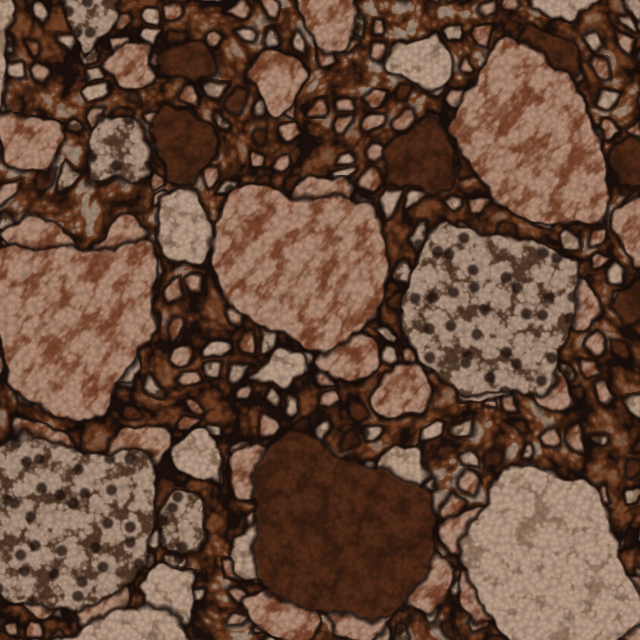
Write a Shadertoy shader that draws this texture.

```glsl
// Thin section of a clastic rock: angular pale and pink grains in a dark brown matrix.
// Three sizes of Voronoi-bounded polygons lie over a cellular-noise ground;
// each grain is filled by kind: speckled, dull, pink with cleavage, or pale.

#define BIG_CELLS 2.9
#define MID_CELLS 8.5
#define SMALL_CELLS 23.0
#define JITTER 0.55
#define GAP 0.035
#define RIM 0.010
#define SOFT 0.0035
#define CLEAVAGE_ANGLE 0.9
#define BLACK vec3(0.10, 0.055, 0.04)
#define UMBER vec3(0.25, 0.13, 0.07)
#define RUST vec3(0.40, 0.225, 0.125)
#define CREAM vec3(0.64, 0.54, 0.465)

float hash1(vec2 p) {
    vec3 q = fract(p.xyx * 0.1031);
    q += dot(q, q.yzx + 33.33);
    return fract((q.x + q.y) * q.z);
}

vec2 hash2(vec2 p) {
    return vec2(hash1(p), hash1(p + 57.3));
}

// Distance to the nearest scattered point
float cells(vec2 p) {
    vec2 base = floor(p);
    float nearest = 9.0;
    for (int y = -1; y <= 1; y++)
    for (int x = -1; x <= 1; x++) {
        vec2 id = base + vec2(x, y);
        nearest = min(nearest, length(id + hash2(id) - p));
    }
    return nearest;
}

// Three octaves of cellular noise, spread to 0..1
float mottle(vec2 p) {
    float n = 0.5 * cells(p) + 0.3 * cells(p * 2.1 + 7.0) + 0.2 * cells(p * 4.3 + 19.0);
    return smoothstep(0.70, 0.22, n);
}

vec2 waves(vec2 p) {
    return vec2(sin(p.y + 1.3 * sin(p.x * 0.7)), sin(p.x * 1.1 + 1.7 * sin(p.y * 0.8)));
}

float smoothMax(float a, float b, float k) {
    float h = max(k - abs(a - b), 0.0) / k;
    return max(a, b) + 0.25 * h * h * k;
}

// Signed distance to the local grain in x, its cell id in yz
vec3 grainLayer(vec2 p, float scale) {
    p *= scale;
    vec2 base = floor(p), toCenter = vec2(9.0), grainId = base;
    for (int y = -1; y <= 1; y++)
    for (int x = -1; x <= 1; x++) {
        vec2 id = base + vec2(x, y);
        vec2 r = id + 0.5 + JITTER * (hash2(id + scale) - 0.5) - p;
        if (dot(r, r) < dot(toCenter, toCenter)) { toCenter = r; grainId = id; }
    }
    // Border with the neighbouring cells
    float border = 9.0;
    for (int y = -2; y <= 2; y++)
    for (int x = -2; x <= 2; x++) {
        vec2 id = base + vec2(x, y);
        vec2 r = id + 0.5 + JITTER * (hash2(id + scale) - 0.5) - p;
        vec2 across = r - toCenter;
        if (dot(across, across) > 0.0001)
            border = min(border, dot(0.5 * (r + toCenter), normalize(across)));
    }
    // Irregular six-sided outline
    float size = mix(0.31, 0.46, hash1(grainId + scale + 4.0));
    float outline = -9.0;
    for (int k = 0; k < 6; k++) {
        vec2 h = hash2(grainId + scale + 3.7 * float(k));
        float a = 6.2832 * (float(k) + 0.7 * h.x) / 6.0;
        float face = dot(-toCenter, vec2(cos(a), sin(a))) - size * (0.7 + 0.6 * h.y);
        outline = smoothMax(outline, face, 0.08);
    }
    return vec3(smoothMax(outline, GAP - border, 0.08) / scale, grainId);
}

vec3 matrixColor(vec2 p) {
    float broad = dot(waves(p * 7.0 + 2.0), vec2(0.09));
    float t = mottle(p * 19.0) + broad - 0.03;
    vec3 c = mix(BLACK, UMBER, smoothstep(0.05, 0.45, t));
    c = mix(c, RUST, smoothstep(0.48, 0.82, t));
    return mix(c, CREAM * 0.88, smoothstep(0.82, 1.08, t));
}

vec3 grainColor(float kind, vec2 p) {
    float fine = mottle(p * 27.0 + 3.0);
    if (kind < 0.5) {
        float spots = smoothstep(0.27, 0.12, cells(p * 23.0));
        vec3 c = mix(vec3(0.29, 0.20, 0.14), CREAM * 0.98, smoothstep(0.05, 0.75, fine));
        return mix(c, BLACK, 0.75 * spots);
    }
    if (kind < 2.5) return mix(UMBER * 0.8, UMBER * 1.2, fine);
    if (kind > 3.5 && kind < 4.5) return mix(vec3(0.52, 0.42, 0.34), CREAM * 1.04, smoothstep(0.0, 0.5, fine));
    // Pink grain with stained cleavage streaks
    float s = sin(CLEAVAGE_ANGLE), c = cos(CLEAVAGE_ANGLE);
    vec2 q = vec2(c * p.x + s * p.y, c * p.y - s * p.x);
    float streaks = mottle(q * vec2(17.0, 33.0));
    return mix(vec3(0.43, 0.24, 0.15), vec3(0.64, 0.50, 0.42), smoothstep(0.1, 0.8, 0.65 * streaks + 0.35 * fine));
}

// Kinds 1 and 6 leave the matrix bare
void paintGrain(inout vec3 color, vec2 p, float d, float kind) {
    if (abs(kind - 1.0) < 0.5 || kind > 5.5) return;
    color = mix(color, BLACK * 0.8, 0.85 * smoothstep(RIM, 0.0, abs(d)));
    color = mix(color, grainColor(kind, p), smoothstep(SOFT, -SOFT, d + 0.002));
}

void mainImage(out vec4 fragColor, in vec2 fragCoord) {
    vec2 p = fragCoord / iResolution.y;
    vec2 warped = p + 0.012 * waves(p * 13.0) + 0.004 * waves(p * 47.0 + 1.0);
    float rough = 0.010 * (cells(p * 38.0) - 0.45);
    vec3 color = matrixColor(warped);

    // Small and medium fragments, then the large grains on top
    vec3 g = grainLayer(warped, SMALL_CELLS);
    paintGrain(color, p, g.x + 0.5 * rough + 0.003, floor(7.0 * hash1(g.yz + 11.0)));
    g = grainLayer(warped, MID_CELLS);
    paintGrain(color, p, g.x + rough, floor(7.0 * hash1(g.yz + 29.0)));
    g = grainLayer(warped, BIG_CELLS);
    paintGrain(color, p, g.x + rough, mod(dot(g.yz, vec2(2.0, 3.0)), 7.0));

    // Fine grit over everything
    color *= 1.12 - 0.26 * cells(p * 105.0);
    fragColor = vec4(color, 1.0);
}
```
